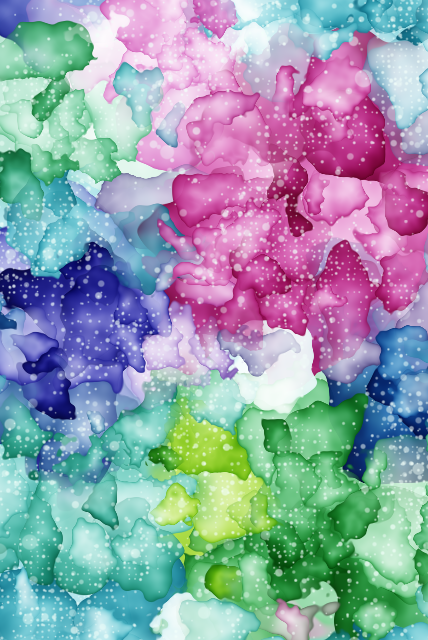
Give the GLSL for this texture, as a WebGL 2 fragment shader.

```glsl
#version 300 es
precision highp float;
// Alcohol ink: overlapping translucent pools with dark rims and pale speckles on white paper.

uniform vec2 u_resolution;
out vec4 fragColor;

vec3 hash3(vec2 p) {
    vec3 q = fract(vec3(p.xyx) * vec3(0.1031, 0.1030, 0.0973));
    q += dot(q, q.yxz + 33.33);
    return fract((q.xxy + q.yzz) * q.zyx);
}

float gradDot(vec2 cell, vec2 offset) {
    float a = 6.2832 * hash3(cell).x;
    return dot(vec2(cos(a), sin(a)), offset);
}

float gradientNoise(vec2 p) {
    vec2 i = floor(p), f = p - i;
    vec2 u = f * f * f * (f * (f * 6.0 - 15.0) + 10.0);
    vec2 e = vec2(1, 0);
    return 1.4 * mix(mix(gradDot(i, f), gradDot(i + e.xy, f - e.xy), u.x),
                     mix(gradDot(i + e.yx, f - e.yx), gradDot(i + 1.0, f - 1.0), u.x), u.y);
}

vec2 warp(vec2 p) {
    return vec2(gradientNoise(p), gradientNoise(p + vec2(37.2, 91.7)));
}

// Soft elliptical region: 1 inside, 0 outside
float region(vec2 p, vec2 center, vec2 radius) {
    return smoothstep(1.15, 0.85, length((p - center) / radius));
}

// Ink transmittance in rgb, strength in a
vec4 inkAt(vec2 p) {
    vec4 green = vec4(0.27, 0.68, 0.37, 1.0);
    vec4 magenta = vec4(0.77, 0.25, 0.59, 0.95);
    vec4 indigo = vec4(0.23, 0.23, 0.67, 1.05);
    vec4 ink = vec4(0.22, 0.64, 0.71, 0.62);
    ink = mix(ink, vec4(0.22, 0.66, 0.58, 0.75), region(p, vec2(0.15, 0.25), vec2(0.20, 0.15)));
    ink = mix(ink, green, region(p, vec2(0.50, 0.20), vec2(0.25, 0.22)));
    ink = mix(ink, green * vec4(1, 1, 1.2, 0.8), region(p, vec2(0.05, 0.83), vec2(0.16, 0.13)));
    ink = mix(ink, vec4(0.52, 0.78, 0.12, 1.0), region(p, vec2(0.33, 0.20), vec2(0.08, 0.14)));
    ink = mix(ink, magenta, region(p, vec2(0.50, 0.68), vec2(0.25, 0.23)));
    ink = mix(ink, magenta * vec4(1, 1.1, 1.1, 0.4), region(p, vec2(0.26, 0.95), vec2(0.12, 0.08)));
    ink = mix(ink, magenta * vec4(1, 1, 1, 0.5), region(p, vec2(0.43, 0.00), vec2(0.09, 0.04)));
    ink = mix(ink, indigo, region(p, vec2(0.14, 0.47), vec2(0.18, 0.13)));
    ink = mix(ink, vec4(0.52, 0.36, 0.72, 0.55), region(p, vec2(0.29, 0.48), vec2(0.07, 0.08)));
    ink = mix(ink, indigo, region(p, vec2(0.02, 0.98), vec2(0.08, 0.05)));
    ink = mix(ink, vec4(0.18, 0.45, 0.70, 1.1), region(p, vec2(0.63, 0.37), vec2(0.08, 0.09)));
    // Bare paper
    float bare = region(p, vec2(0.42, 0.42), vec2(0.07, 0.04));
    bare = max(bare, region(p, vec2(0.14, 0.93), vec2(0.05, 0.09)));
    bare = max(bare, region(p, vec2(0.38, 0.96), vec2(0.03, 0.06)));
    bare = max(bare, region(p, vec2(0.27, 0.02), vec2(0.06, 0.04)));
    ink.a *= 1.0 - 0.92 * bare;
    return ink;
}

// One layer of jittered pools, painted over the colour below
vec3 paintPools(vec3 color, vec2 p, float cell, float share, float seed) {
    float pixel = 1.0 / u_resolution.y;
    float ragged = smoothstep(0.0, 0.4, gradientNoise(p * 5.0 + seed));
    vec2 q = p + cell * (0.5 * warp(p / cell * 1.1 + seed) + 0.13 * warp(p / cell * 3.7 - seed));
    float fringe = 0.012 * ragged * abs(gradientNoise(p * 55.0 + seed));
    float grain = gradientNoise(p * 17.0 + seed) + 0.5 * gradientNoise(p * 43.0);
    for (int k = 0; k < 9; k++) {
        vec2 id = floor(q / cell) + vec2(k % 3 - 1, k / 3 - 1);
        vec3 h = hash3(id + seed), g = hash3(id + seed + 57.3);
        vec2 center = (id + 0.2 + 0.6 * h.xy) * cell;
        float turn = 6.2832 * g.x, radius = cell * (0.4 + 0.35 * h.z);
        vec2 axis = vec2(cos(turn), sin(turn));
        vec2 v = q - center;
        vec2 local = vec2(dot(v, axis) * 0.8, dot(v, vec2(-axis.y, axis.x)) * 1.2);
        float d = length(local) - radius + fringe;
        if (d > pixel || g.y > share) continue;
        vec4 ink = inkAt(center);
        float slope = local.x / radius;
        float body = (0.22 + 1.5 * g.z * g.z) * mix(0.6, 1.25, smoothstep(-radius, 0.0, d));
        float rim = exp(min(d, 0.0) / 0.0035) * (0.45 + 0.65 * h.x) + 0.3 * exp(min(d, 0.0) / 0.014);
        float density = ink.a * max(0.04, body * (1.0 + 0.35 * slope + 0.45 * grain) + rim);
        float cover = smoothstep(pixel, -pixel, d) * mix(0.3, 0.95, smoothstep(-0.9, 0.3, slope));
        color = mix(color, pow(ink.rgb, vec3(density)), cover);
    }
    return color;
}

// Pale droplets, from fine spray to round bubbles
vec3 addSpeckles(vec3 color, vec2 p) {
    float pixel = 1.0 / u_resolution.y;
    for (int k = 0; k < 5; k++) {
        float level = float(k), cell = 0.009 * pow(1.55, level);
        vec2 q = p + vec2(0.37, 0.71) * level;
        vec2 id = floor(q / cell);
        vec3 h = hash3(id + 113.0 * level), g = hash3(id + 71.0 * level + 19.0);
        vec2 center = (id + 0.32 + 0.36 * h.xy) * cell;
        float crowd = smoothstep(-0.15, 0.4, gradientNoise(center * 6.0 - 0.4 * level));
        float radius = cell * (0.09 + 0.2 * g.x * g.x);
        float d = length(q - center) - radius;
        float dot_ = smoothstep(pixel, -pixel, d) * step(h.z, 0.1 + 0.65 * crowd - 0.08 * level);
        color = mix(color, vec3(0.95, 1.0, 0.98), dot_ * (0.8 - 0.09 * level) * (0.6 + 0.4 * g.y));
    }
    return color;
}

void main() {
    vec2 p = gl_FragCoord.xy / u_resolution.y;
    // Thin base wash
    vec4 wash = inkAt(p + 0.06 * warp(p * 7.0) + 0.02 * warp(p * 23.0));
    vec3 color = pow(wash.rgb, vec3(wash.a * (0.4 + 0.4 * gradientNoise(p * 9.0))));
    // Pools from broad to small
    for (int i = 0; i < 4; i++) {
        float layer = float(i);
        color = paintPools(color, p, 0.24 * pow(0.63, layer), 0.9 - 0.16 * layer, 11.0 + 23.0 * layer);
    }
    fragColor = vec4(addSpeckles(color, p), 1.0);
}
```
